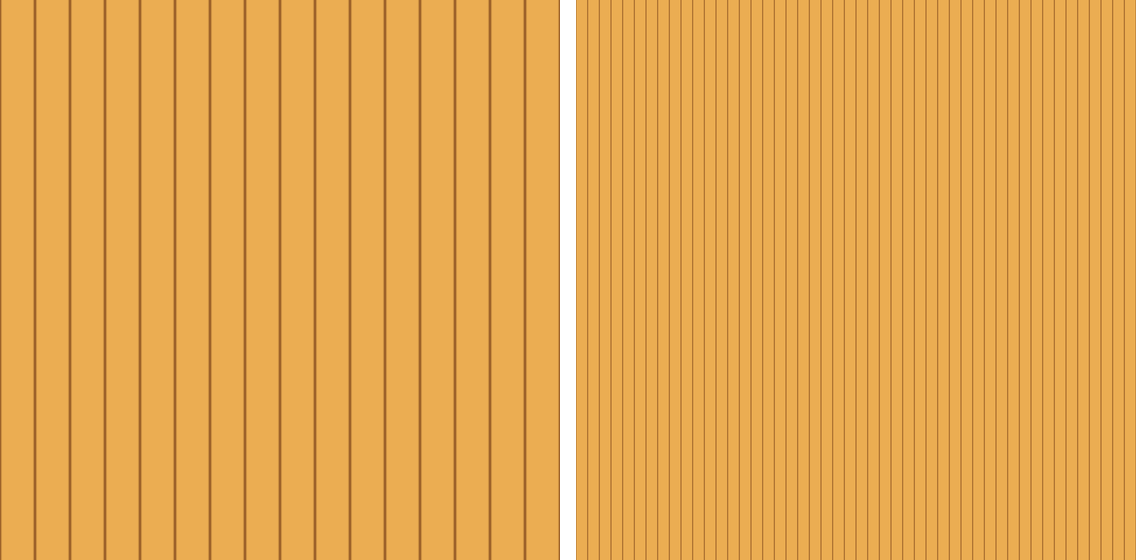
Left: one tile. Right: repeated 3 by 3.
Reproduce this pattern procedurally as a Shadertoy shader.

```glsl
// Plain vertical boards: sixteen amber planks parted by thin brown grooves.
// Each groove is the distance to the nearest plank boundary, smoothed by
// pixel coverage; whole repeats make the canvas tile on all sides.

// Share of a pixel covered by a groove; both arguments are in plank widths.
float grooveCoverage(float x, float pixelWidth) {
    float edgeDistance = abs(fract(x + 0.5) - 0.5);
    return clamp(0.5 + (0.0392 - edgeDistance) / pixelWidth, 0.0, 1.0);
}

void mainImage(out vec4 fragColor, in vec2 fragCoord) {
    const float planks = 16.0;
    float x = fragCoord.x / iResolution.x * planks;
    float groove = grooveCoverage(x, planks / iResolution.x);

    // Flat wood colour with the darker groove laid over it
    vec3 wood = vec3(0.92, 0.68, 0.32);
    vec3 grooveBrown = vec3(0.61, 0.38, 0.16);
    fragColor = vec4(mix(wood, grooveBrown, groove), 1.0);
}
```
